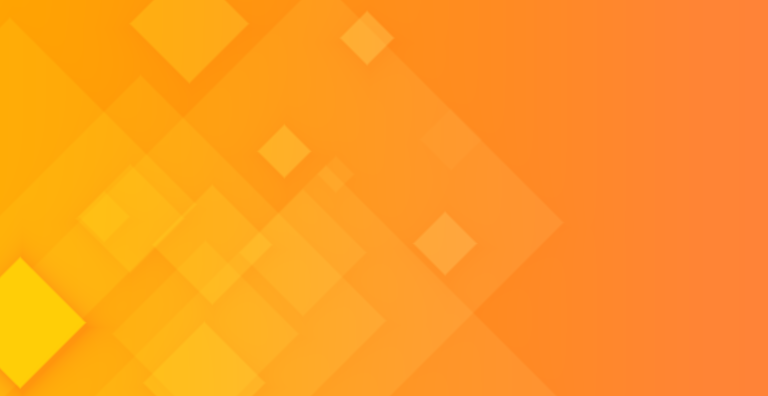
Give the GLSL for this background, as a WebGL 2 fragment shader.

```glsl
#version 300 es
precision highp float;

uniform vec2 u_resolution;
out vec4 fragColor;

// Backdrop colours, left to right
const vec3 AMBER = vec3(1.0, 0.650, 0.000);
const vec3 ORANGE = vec3(1.0, 0.583, 0.060);
const vec3 TANGERINE = vec3(1.0, 0.543, 0.135);
const vec3 CORAL = vec3(1.0, 0.515, 0.215);

// Glass tints, shadow and accent
const vec3 TINT_LEFT = vec3(1.0, 0.86, 0.13);
const vec3 TINT_RIGHT = vec3(1.0, 0.82, 0.46);
const vec3 SHADOW = vec3(1.0, 0.46, 0.06);
const vec3 YELLOW = vec3(1.0, 0.815, 0.025);
const vec3 ACCENT = vec3(0.051, 0.815, 0.165); // centre, half diagonal

const float EDGE = 0.003;
const float SHADOW_REACH = 0.028;
const float SHADOW_STRENGTH = 0.45;
const vec2 SHADOW_SHIFT = vec2(0.006, 0.012);

// Large panels: start and end along x+y, limit along x-y, opacity
const int PANEL_COUNT = 4;
const vec4 PANELS[PANEL_COUNT] = vec4[](
    vec4(0.760, 1.985, 0.861, 0.14),
    vec4(1.240, 9.000, 0.405, 0.13),
    vec4(0.545, 1.785, 0.165, 0.14),
    vec4(0.070, 1.013, -0.020, 0.15));

// Diamonds: centre, half diagonal, opacity
const int DIAMOND_COUNT = 12;
const vec4 DIAMONDS[DIAMOND_COUNT] = vec4[](
    vec4(0.519, 0.843, 0.235, 0.13),
    vec4(0.765, 0.638, 0.160, 0.12),
    vec4(0.329, 0.552, 0.137, 0.14),
    vec4(0.263, 0.547, 0.064, 0.13),
    vec4(0.536, 0.618, 0.151, 0.18),
    vec4(0.516, 0.967, 0.154, 0.22),
    vec4(0.848, 0.440, 0.046, 0.10),
    vec4(1.139, 0.352, 0.078, 0.05),
    vec4(0.478, 0.060, 0.150, 0.28),
    vec4(0.927, 0.096, 0.068, 0.33),
    vec4(0.718, 0.382, 0.067, 0.33),
    vec4(1.124, 0.615, 0.080, 0.27));

float diamondDistance(vec2 p, vec3 shape) {
    vec2 d = abs(p - shape.xy);
    return (d.x + d.y - shape.z) * 0.7071;
}

float panelDistance(vec2 p, vec3 shape) {
    float along = p.x + p.y;
    float ends = max(shape.x - along, along - shape.y);
    return max(ends, p.x - p.y - shape.z) * 0.7071;
}

// Lays a translucent sheet over its own soft shadow
vec3 layer(vec3 base, vec3 tint, float dist, float shadowDist, float opacity) {
    float soft = EDGE + 0.5 / u_resolution.y;
    float cover = 1.0 - smoothstep(-soft, soft, dist);
    float shade = exp(-max(shadowDist, 0.0) / SHADOW_REACH);
    shade *= SHADOW_STRENGTH * opacity * (1.0 - cover);
    return mix(mix(base, SHADOW, shade), tint, cover * opacity);
}

vec3 backdrop(float x) {
    vec3 color = mix(AMBER, ORANGE, smoothstep(-0.1, 0.42, x));
    color = mix(color, TANGERINE, smoothstep(0.25, 0.72, x));
    return mix(color, CORAL, smoothstep(0.6, 1.0, x));
}

void main() {
    // Height units, with y running down from the top edge
    vec2 p = gl_FragCoord.xy / u_resolution.y;
    p.y = 1.0 - p.y;
    vec2 lifted = p - SHADOW_SHIFT;
    float across = gl_FragCoord.x / u_resolution.x;

    vec3 color = backdrop(across);
    vec3 tint = mix(TINT_LEFT, TINT_RIGHT, smoothstep(0.1, 0.7, across));

    for (int i = 0; i < PANEL_COUNT; i++) {
        vec4 s = PANELS[i];
        color = layer(color, tint, panelDistance(p, s.xyz), panelDistance(lifted, s.xyz), s.w);
    }
    for (int i = 0; i < DIAMOND_COUNT; i++) {
        vec4 s = DIAMONDS[i];
        color = layer(color, tint, diamondDistance(p, s.xyz), diamondDistance(lifted, s.xyz), s.w);
    }

    // Bright accent at the left
    float accent = diamondDistance(p, ACCENT);
    float accentShadow = diamondDistance(lifted, ACCENT);
    color = layer(color, YELLOW, accent, accentShadow, 0.93);

    fragColor = vec4(color, 1.0);
}
```
